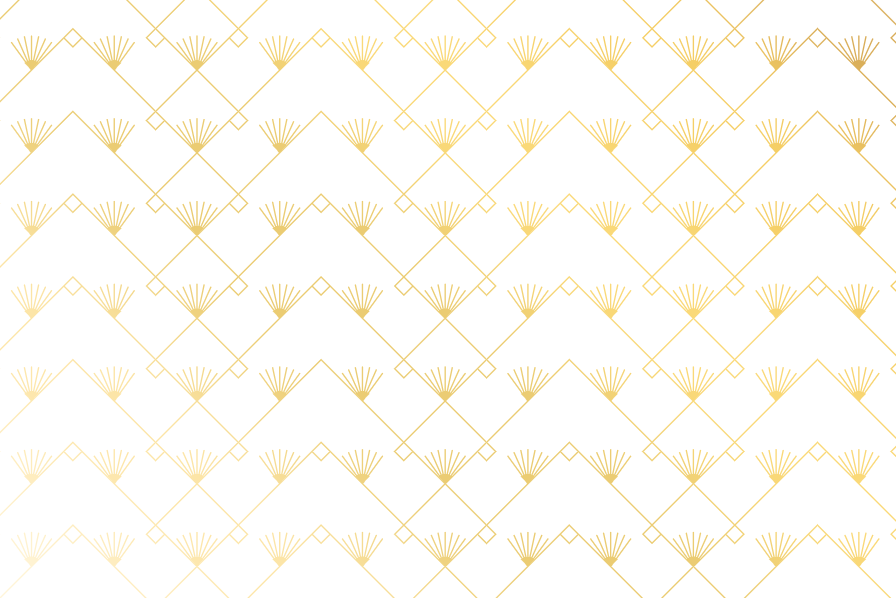
A Shadertoy shader for this pattern:

```glsl
const float CELLS_ACROSS = 10.83;
const vec2 FIRST_PEAK = vec2(0.881, 0.347);
const float LINE_WIDTH = 0.0165;
const float DIAMOND_RADIUS = 0.11;
const float FAN_LENGTH = 0.41;
const float HUB_RADIUS = 0.122;
const float RAY_STEP = radians(12.0);
const float DIAGONAL = 0.70710678;

// Box-filtered coverage, also valid for strokes thinner than a pixel
float stroke(float dist, float width, float pixel) {
    vec2 edges = dist + width * vec2(0.5, -0.5);
    vec2 cover = clamp(edges / pixel + 0.5, 0.0, 1.0);
    return cover.x - cover.y;
}

float fill(float dist, float pixel) {
    return clamp(0.5 - dist / pixel, 0.0, 1.0);
}

// Distance to the nearest integer level of a 45 degree coordinate
float diagonalLines(float level) {
    return abs(level - round(level)) * DIAGONAL;
}

float diamondOutline(vec2 p, float radius) {
    return abs(abs(p.x) + abs(p.y) - radius) * DIAGONAL;
}

// Chevrons, the crossing arms below each valley, and the small diamonds
float lattice(vec2 p, float pixel) {
    float x = abs(p.x - 3.0 * round(p.x / 3.0));
    float dist = diagonalLines(p.y - x);
    if (x > 1.0 - DIAMOND_RADIUS) dist = min(dist, diagonalLines(p.y + x));

    float row = floor(p.y + 0.5 - DIAMOND_RADIUS);
    float y = p.y - row - DIAMOND_RADIUS;
    dist = min(dist, diamondOutline(vec2(x - 1.0, y), DIAMOND_RADIUS));

    // Every third row has a bare peak
    if (mod(row, 3.0) != 1.0)
        dist = min(dist, diamondOutline(vec2(x, y), DIAMOND_RADIUS));
    return stroke(dist, LINE_WIDTH, pixel);
}

// Seven rays rising from a solid quarter-circle hub
float fan(vec2 p, float pixel) {
    float ray = clamp(round(atan(p.x, p.y) / RAY_STEP), -3.0, 3.0) * RAY_STEP;
    vec2 dir = vec2(sin(ray), cos(ray));
    float along = clamp(dot(p, dir), 0.0, FAN_LENGTH);
    float rays = stroke(length(p - dir * along), LINE_WIDTH, pixel);
    float hub = max(length(p) - HUB_RADIUS, (abs(p.x) - p.y) * DIAGONAL);
    return max(rays, fill(hub, pixel));
}

// Diagonal foil sheen from pale cream to deep gold
vec3 goldFoil(float t) {
    vec3 color = vec3(1.00, 0.96, 0.85);
    color = mix(color, vec3(0.99, 0.90, 0.66), smoothstep(0.00, 0.20, t));
    color = mix(color, vec3(0.92, 0.80, 0.45), smoothstep(0.20, 0.38, t));
    color = mix(color, vec3(0.98, 0.85, 0.47), smoothstep(0.48, 0.62, t));
    color = mix(color, vec3(0.96, 0.81, 0.40), smoothstep(0.66, 0.80, t));
    return mix(color, vec3(0.85, 0.68, 0.35), smoothstep(0.82, 0.95, t));
}

void mainImage(out vec4 fragColor, in vec2 fragCoord) {
    // Cell units, measured downward from the first peak
    float pixel = CELLS_ACROSS / iResolution.x;
    vec2 fromTop = vec2(fragCoord.x, iResolution.y - fragCoord.y);
    vec2 p = fromTop * pixel - FIRST_PEAK;

    vec2 fanPoint = vec2(fract(p.x) - 0.5, fract(0.5 - p.y));
    float ink = max(lattice(p, pixel), fan(fanPoint, pixel));

    float sheen = (fragCoord.x + fragCoord.y) / (iResolution.x + iResolution.y);
    fragColor = vec4(mix(vec3(1.0), goldFoil(sheen), ink), 1.0);
}
```
